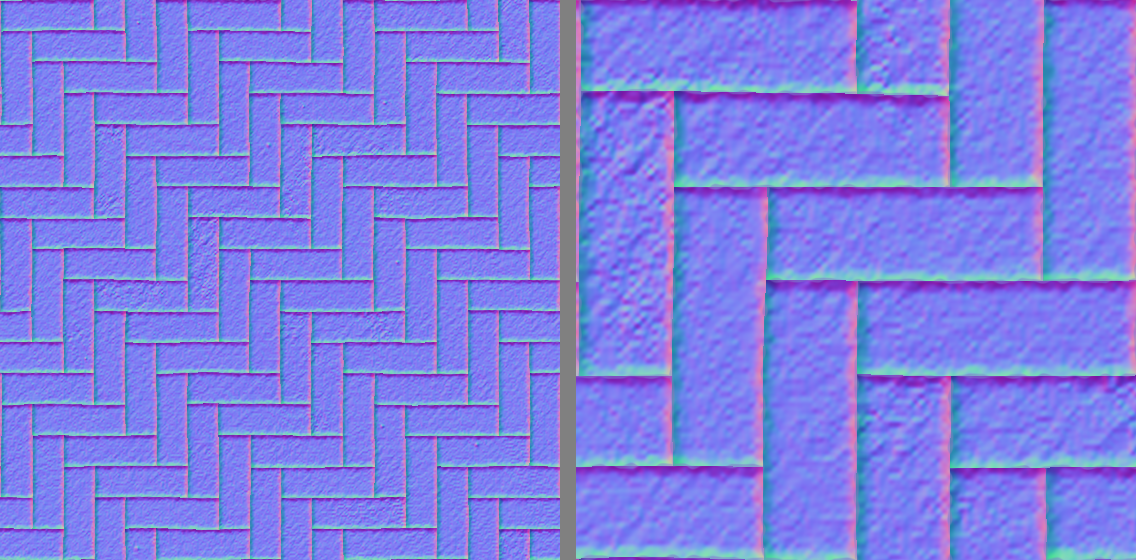
Left, the full canvas; right, a detail of the centre.
This texture map is drawn by a Shadertoy shader. Its source:

```glsl
// Normal map of worn bricks laid in a stepped herringbone, with bevelled edges and grain.
#define CELLS 18.0                    // brick widths across the canvas
#define BRICK_LENGTH 3.0              // brick length in brick widths
#define JOINT 0.022                   // half width of the joint
#define WOBBLE 0.06                   // raggedness of the brick edges
#define BEVEL_LOW vec2(0.105, 0.088)  // bevel width at left and top
#define BEVEL_HIGH vec2(0.090, 0.098) // bevel width at right and bottom
#define SLOPE_LOW vec2(0.80, 1.15)
#define SLOPE_HIGH vec2(0.90, 0.92)
#define GRAIN vec2(0.012, 0.016)
#define TILT 0.03                     // random lean of each brick
#define ROUGH_SHARE 0.08              // share of heavily worn bricks
#define PIT_SHARE 0.04                // share of cells holding a pit

float hash(vec2 p) {
    return fract(sin(dot(p, vec2(127.1, 311.7))) * 43758.5453);
}

float noise(vec2 p) {
    vec2 i = floor(p), f = fract(p);
    f = f * f * (3.0 - 2.0 * f);
    float top = mix(hash(i), hash(i + vec2(1, 0)), f.x);
    float bottom = mix(hash(i + vec2(0, 1)), hash(i + vec2(1, 1)), f.x);
    return mix(top, bottom, f.y);
}

// Fine grain over slanted trowel streaks.
float grainHeight(vec2 p) {
    vec2 streak = vec2(p.x - p.y, p.x + p.y) * vec2(2.5, 6.5);
    return noise(p * 16.0) + 1.0 * noise(streak + 31.0) + 0.5 * noise(p * 7.0 + 57.0);
}

vec2 grainSlope(vec2 p) {
    vec2 e = vec2(0.025, 0.0);
    vec2 rise = vec2(grainHeight(p + e.xy) - grainHeight(p - e.xy),
                     grainHeight(p + e.yx) - grainHeight(p - e.yx));
    return -GRAIN * rise / (2.0 * e.x);
}

// Returns the brick's top left corner in xy and its size in zw.
vec4 herringbone(vec2 cell) {
    float k = mod(cell.x - cell.y, 2.0 * BRICK_LENGTH);
    if (k < BRICK_LENGTH - 0.5)
        return vec4(cell - vec2(k, 0.0), BRICK_LENGTH, 1.0);
    return vec4(cell - vec2(0.0, 2.0 * BRICK_LENGTH - 1.0 - k), 1.0, BRICK_LENGTH);
}

// A small round dent in a few of the cells.
vec2 pitSlope(vec2 p, vec2 cell) {
    vec2 center = cell + 0.25 + 0.5 * vec2(hash(cell + 5.3), hash(cell + 9.1));
    float radius = mix(0.04, 0.08, hash(cell + 2.7));
    vec2 d = (p - center) / radius;
    return -step(hash(cell + 17.9), PIT_SHARE) * d * exp(-dot(d, d)) * 1.3;
}

void mainImage(out vec4 fragColor, in vec2 fragCoord) {
    vec2 uv = fragCoord / iResolution.xy;
    vec2 p = vec2(uv.x, 1.0 - uv.y) * CELLS;
    float pixel = CELLS / iResolution.y;

    // Hand-laid courses wander a little
    p += 0.07 * (vec2(noise(p * 0.6 + 41.0), noise(p * 0.6 + 83.0)) - 0.5) - vec2(0.03, 0.0);

    // Distances to the four ragged sides of the brick
    vec2 cell = floor(p);
    vec4 brick = herringbone(cell);
    vec2 ragged = WOBBLE * (vec2(noise(p * 9.0 + 11.0), noise(p * 9.0 + 71.0)) - 0.5);
    vec2 low = p - brick.xy + ragged;
    vec2 high = brick.xy + brick.zw - p + ragged.yx;
    float edge = min(min(low.x, low.y), min(high.x, high.y));

    // Rounded, chipped bevels lean outward on each side
    vec2 lowRamp = low / BEVEL_LOW, highRamp = high / BEVEL_HIGH;
    lowRamp = exp(-lowRamp * lowRamp);
    highRamp = exp(-highRamp * highRamp);
    float chips = mix(0.65, 1.35, noise(p * 11.0 + 19.0));
    vec2 slope = chips * (SLOPE_HIGH * highRamp - SLOPE_LOW * lowRamp);
    slope.y += 0.12 * lowRamp.x;

    // Lean, grain and wear differ from brick to brick
    float worn = step(hash(brick.xy + 3.1), ROUGH_SHARE);
    float patches = smoothstep(0.4, 0.75, noise(p * 1.4 + 23.0));
    float roughness = mix(0.95, 1.2, patches) + worn * mix(0.2, 0.8, patches);
    vec2 lean = vec2(hash(brick.xy + 7.7), hash(brick.xy + 13.3)) - 0.5;
    slope += TILT * lean + vec2(-0.01, -0.01);
    slope += grainSlope(p) * roughness + pitSlope(p, cell);

    // The joint floor is flatter and darker
    float face = smoothstep(-0.5 * pixel, max(JOINT, pixel), edge);
    slope *= mix(0.35, 1.0, face);

    // Encode the normal, with blue fading on steep slopes and in the joints
    vec3 normal = normalize(vec3(slope, 1.0));
    float blue = mix(0.5, 0.955, normal.z * normal.z);
    blue *= mix(0.86, 1.0, face) - 0.08 * lowRamp.x;
    fragColor = vec4(0.5 + 0.5 * normal.xy, blue, 1.0);
}
```
